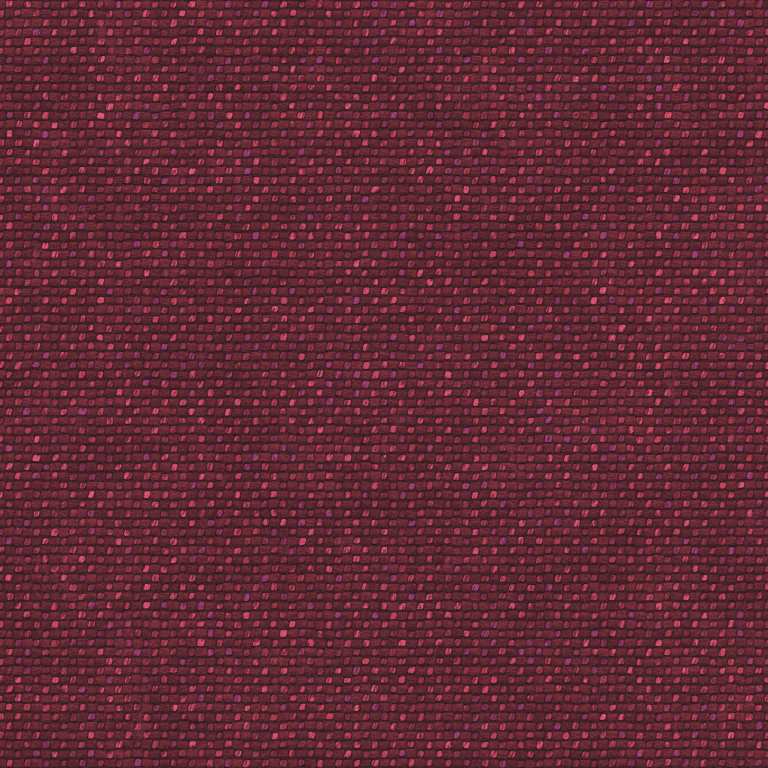
Write a Shadertoy shader that draws this texture.

```glsl
// Plain-woven crimson cloth: dark weft bars with bright pink warp knots in staggered rows.

float hash(vec2 p) {
    return fract(sin(dot(p, vec2(127.1, 311.7))) * 43758.5453);
}

float noise(vec2 p) {
    vec2 i = floor(p), f = fract(p);
    f = f * f * (3.0 - 2.0 * f);
    return mix(mix(hash(i), hash(i + vec2(1, 0)), f.x),
               mix(hash(i + vec2(0, 1)), hash(i + vec2(1, 1)), f.x), f.y);
}

// Signed distance to a rounded box
float roundBox(vec2 p, vec2 halfSize, float radius) {
    vec2 d = abs(p) - halfSize + radius;
    return length(max(d, 0.0)) + min(max(d.x, d.y), 0.0) - radius;
}

float cover(float dist, float soft) {
    return 1.0 - smoothstep(-soft, soft, dist);
}

void mainImage(out vec4 fragColor, in vec2 fragCoord) {
    // 84 warp threads across, 83 weft threads down
    vec2 weave = fragCoord / iResolution.xy * vec2(84.0, 83.0);
    float soft = max(0.08, 42.0 / iResolution.y);

    // Uneven yarn bends the grid a little
    vec2 p = weave + 0.22 * (vec2(noise(weave * 0.6), noise(weave * 0.6 + 57.0)) - 0.5);

    // Every second crossing is a knot, shifted by one thread on alternate rows
    float row = floor(p.y);
    float x = (p.x + mod(row, 2.0)) * 0.5;
    vec2 knotId = vec2(floor(x), row);
    vec2 knotPos = vec2(fract(x) * 2.0 - 1.0, p.y - row - 0.5);
    vec2 barId = vec2(floor(x + 0.5), row);
    vec2 barPos = vec2(fract(x + 0.5) * 2.0 - 1.0, knotPos.y);

    // Dark gaps between threads
    float grain = noise(weave * vec2(5.0, 6.0) + 13.0);
    vec3 color = mix(vec3(0.20, 0.115, 0.135), vec3(0.31, 0.155, 0.18), grain);

    // Weft bars: lit along the top, with fibres running sideways
    float barTone = hash(barId + 7.3);
    float fibre = noise(weave * vec2(2.5, 7.0));
    float bar = roundBox(barPos - vec2(0.0, 0.04), vec2(0.70, 0.34 + 0.06 * barTone), 0.24);
    float light = 0.36 + 0.55 * barPos.y + 0.35 * (barTone - 0.5) + 0.75 * (fibre - 0.5);
    light -= 0.35 * smoothstep(0.35, 0.75, abs(barPos.x));
    vec3 weft = mix(vec3(0.30, 0.145, 0.17), vec3(0.49, 0.185, 0.235), clamp(light + 0.15, 0.0, 1.0));
    color = mix(color, weft, cover(bar, soft));

    // Warp knots: slanted strands, from dull red to pink, some purple
    float knotTone = hash(knotId + 31.7);
    float strand = noise(vec2((weave.x - 0.3 * weave.y) * 5.5, weave.y * 1.8));
    vec2 knotSize = vec2(0.34, 0.35) + 0.08 * (vec2(hash(knotId), hash(knotId + 3.1)) - 0.5);
    vec2 slanted = knotPos - vec2(0.2 * knotPos.y, 0.03);
    float knot = roundBox(slanted, knotSize, 0.2);
    color *= 1.0 - 0.22 * cover(knot - 0.12, 0.12);
    vec3 dye = mix(vec3(0.74, 0.25, 0.34), vec3(0.84, 0.32, 0.46), hash(knotId + 9.4));
    dye = mix(dye, vec3(0.60, 0.24, 0.44), step(0.72, hash(knotId + 18.2)));
    float shine = (0.3 + 0.7 * knotTone) * smoothstep(0.1, 0.8, strand);
    shine = clamp(shine * 1.25 - 1.2 * dot(slanted, slanted) + 0.1, 0.0, 1.0);
    color = mix(color, mix(vec3(0.42, 0.165, 0.215), dye, shine), cover(knot, soft));

    // Loose purple hairs
    float hair = 1.0 - smoothstep(0.0, 0.09, abs(noise(weave * 0.9 + 80.0) - 0.5));
    hair *= smoothstep(0.55, 0.85, noise(weave * 0.45 + 140.0));
    color = mix(color, vec3(0.50, 0.20, 0.30), 0.4 * hair);

    // Fine fuzz, and broad unevenness in the yarn
    color *= 0.90 + 0.20 * hash(floor(weave * 6.0) + 0.5);
    color *= 0.94 + 0.08 * noise(weave * 0.15) + 0.06 * noise(vec2(weave.x * 0.06, row));
    fragColor = vec4(color, 1.0);
}
```
